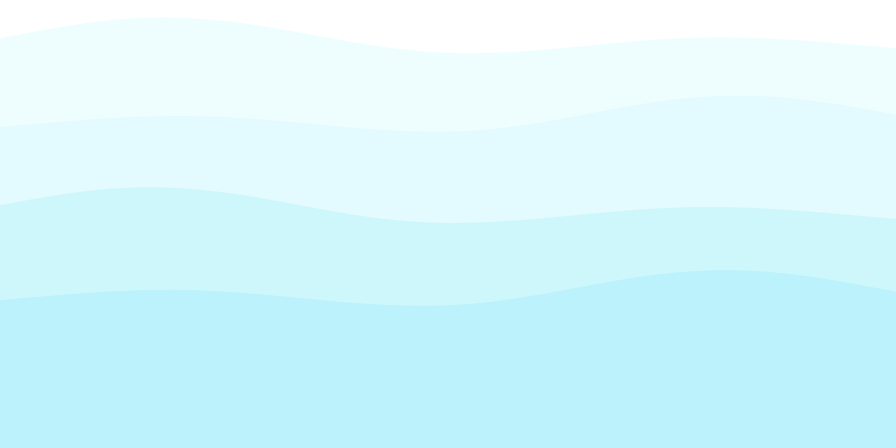
Give the GLSL for this background, as a WebGL 1 fragment shader.

```glsl
precision highp float;

uniform vec2 u_resolution;

const float PI = 3.14159265;

const vec3 SKY = vec3(1.0);
const vec3 MIST = vec3(0.935, 0.996, 1.0);
const vec3 FOAM = vec3(0.890, 0.980, 0.995);
const vec3 SHALLOWS = vec3(0.808, 0.970, 0.988);
const vec3 WATER = vec3(0.733, 0.949, 0.988);

// Height gained between two turning points, eased by a half cosine
float swell(float x, vec2 start, vec2 end) {
  float t = clamp((x - start.x) / (end.x - start.x), 0.0, 1.0);
  return (end.y - start.y) * (0.5 - 0.5 * cos(PI * t));
}

// Wave outline through alternating troughs and crests
float waveHeight(float x, vec2 trough0, vec2 crest0, vec2 trough1, vec2 crest1, vec2 trough2) {
  return trough0.y
    + swell(x, trough0, crest0)
    + swell(x, crest0, trough1)
    + swell(x, trough1, crest1)
    + swell(x, crest1, trough2);
}

// Fill everything below the outline with a soft one-pixel edge
vec3 fillBelow(vec3 base, vec3 tint, float y, float height, float pixel) {
  return mix(base, tint, clamp((height - y) / pixel + 0.5, 0.0, 1.0));
}

void main() {
  vec2 uv = gl_FragCoord.xy / u_resolution;
  float pixel = 1.0 / u_resolution.y;

  // Outlines from the farthest wave to the nearest
  float mistTop = waveHeight(uv.x, vec2(-0.156, 0.878), vec2(0.182, 0.961),
    vec2(0.521, 0.8815), vec2(0.801, 0.9165), vec2(1.139, 0.879));
  float foamTop = waveHeight(uv.x, vec2(-0.130, 0.7045), vec2(0.202, 0.741),
    vec2(0.492, 0.706), vec2(0.823, 0.7865), vec2(1.165, 0.706));
  float shallowsTop = waveHeight(uv.x, vec2(-0.168, 0.5015), vec2(0.167, 0.582),
    vec2(0.501, 0.5025), vec2(0.790, 0.538), vec2(1.113, 0.5015));
  float waterTop = waveHeight(uv.x, vec2(-0.130, 0.3175), vec2(0.189, 0.353),
    vec2(0.475, 0.3175), vec2(0.810, 0.397), vec2(1.146, 0.3175));

  // Flat layers, back to front
  vec3 color = fillBelow(SKY, MIST, uv.y, mistTop, pixel);
  color = fillBelow(color, FOAM, uv.y, foamTop, pixel);
  color = fillBelow(color, SHALLOWS, uv.y, shallowsTop, pixel);
  color = fillBelow(color, WATER, uv.y, waterTop, pixel);

  gl_FragColor = vec4(color, 1.0);
}
```
